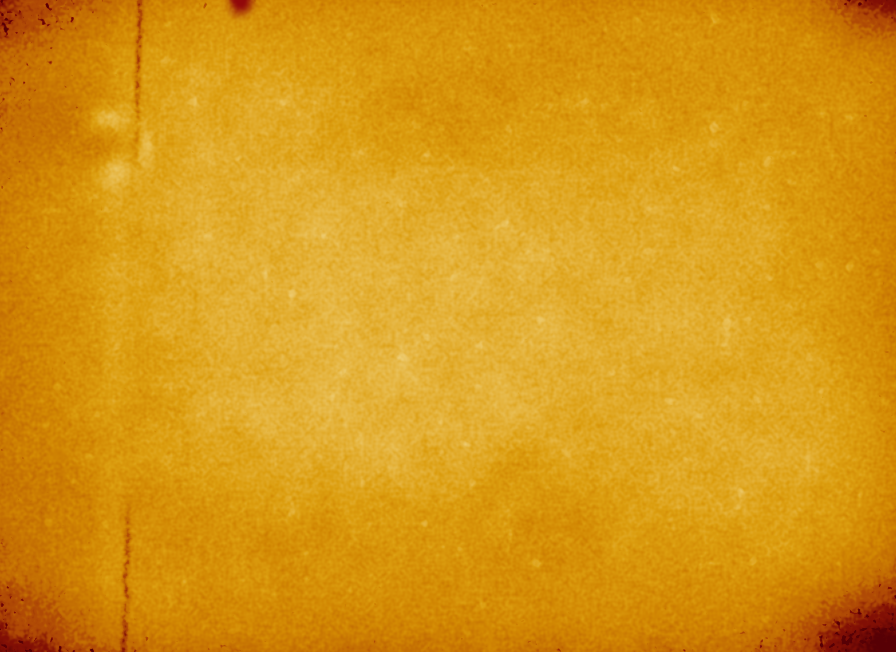
Write a WebGL 1 fragment shader that draws this texture.

```glsl
precision highp float;
// Aged amber parchment with a pale centre, worn dark edges and a vertical crease.
uniform vec2 u_resolution;

#define BASE_LEVEL 0.785
#define GLOW_GAIN 0.225
#define MOTTLE_GAIN 0.12
#define GRAIN_GAIN 0.09
#define EDGE_GAIN 0.18
#define SPECK_GAIN 0.5
#define SPECK_SCALE 75.0
#define CREASE_TOP 0.156
#define CREASE_BOTTOM 0.139

vec2 hashGradient(vec2 cell) {
  vec3 q = fract(vec3(cell.xyx) * vec3(0.1031, 0.1030, 0.0973));
  q += dot(q, q.yzx + 33.33);
  return fract((q.xx + q.yz) * q.zy) * 2.0 - 1.0;
}

float gradientNoise(vec2 p) {
  vec2 i = floor(p), f = fract(p);
  vec2 u = f * f * f * (f * (f * 6.0 - 15.0) + 10.0);
  vec2 e = vec2(0.0, 1.0);
  float low = mix(dot(hashGradient(i), f),
                  dot(hashGradient(i + e.yx), f - e.yx), u.x);
  float high = mix(dot(hashGradient(i + e.xy), f - e.xy),
                   dot(hashGradient(i + e.yy), f - e.yy), u.x);
  return 1.4 * mix(low, high, u.y);
}

float fbm(vec2 p) {
  float sum = 0.0, gain = 0.6;
  for (int k = 0; k < 5; k++) {
    sum += gain * gradientNoise(p);
    p = mat2(1.6, 1.2, -1.2, 1.6) * p + 17.3;
    gain *= 0.58;
  }
  return sum;
}

// Soft elliptical spot, 1 at its centre.
float spot(vec2 uv, vec2 centre, vec2 radius) {
  vec2 d = (uv - centre) / radius;
  return exp(-dot(d, d));
}

// Tone ramp from burnt crimson through amber to pale straw.
vec3 parchment(float t) {
  vec3 c = mix(vec3(0.34, 0.0, 0.02), vec3(0.51, 0.06, 0.02), smoothstep(0.0, 0.25, t));
  c = mix(c, vec3(0.69, 0.29, 0.02), smoothstep(0.25, 0.45, t));
  c = mix(c, vec3(0.77, 0.44, 0.01), smoothstep(0.45, 0.6, t));
  c = mix(c, vec3(0.82, 0.53, 0.01), clamp((t - 0.6) / 0.12, 0.0, 1.0));
  c = mix(c, vec3(0.86, 0.62, 0.06), clamp((t - 0.72) / 0.13, 0.0, 1.0));
  c = mix(c, vec3(0.895, 0.70, 0.23), clamp((t - 0.85) / 0.14, 0.0, 1.0));
  return mix(c, vec3(0.93, 0.80, 0.45), clamp((t - 0.99) / 0.2, 0.0, 1.0));
}

void main() {
  vec2 uv = gl_FragCoord.xy / u_resolution;
  vec2 p = vec2(uv.x * u_resolution.x / u_resolution.y, uv.y);
  float cloud = fbm(p * 4.5 + 3.1);
  float mottle = fbm(p * 15.0 + 41.0);
  float grain = gradientNoise(p * 165.0) + 0.7 * gradientNoise(p * 82.0 + 9.0);
  vec2 w = uv + 0.025 * vec2(cloud, fbm(p * 4.5 + 70.0));

  // Pale centre and its reach to the right
  float glow = spot(w, vec2(0.31, 0.57), vec2(0.16, 0.25))
             + spot(w, vec2(0.43, 0.46), vec2(0.17, 0.20))
             + spot(w, vec2(0.60, 0.53), vec2(0.16, 0.21))
             + 0.5 * spot(w, vec2(0.78, 0.65), vec2(0.09, 0.13))
             + 0.7 * spot(w, vec2(0.84, 0.35), vec2(0.13, 0.17))
             + 0.4 * spot(w, vec2(0.25, 0.83), vec2(0.08, 0.10));
  float level = BASE_LEVEL + GLOW_GAIN * (1.0 - exp(-1.5 * glow));
  level += MOTTLE_GAIN * (0.5 * cloud + 0.8 * mottle) + GRAIN_GAIN * grain;

  // Broad stains
  level -= 0.08 * spot(w, vec2(0.52, 0.82), vec2(0.10, 0.08))
         + 0.07 * spot(w, vec2(0.18, 0.44), vec2(0.04, 0.08))
         + 0.07 * spot(w, vec2(0.58, 0.29), vec2(0.035, 0.05))
         + 0.06 * spot(w, vec2(0.64, 0.16), vec2(0.06, 0.06))
         + 0.05 * spot(w, vec2(0.36, 0.21), vec2(0.19, 0.07))
         + 0.12 * spot(w, vec2(0.05, 0.81), vec2(0.07, 0.08))
         + 0.08 * spot(w, vec2(0.06, 0.20), vec2(0.06, 0.14));

  // Worn edges and burnt corners
  float edge = exp(-uv.x / 0.055) + 0.75 * exp(-(1.0 - uv.x) / 0.045)
             + 1.2 * exp(-uv.y / 0.05) + 0.6 * exp(-(1.0 - uv.y) / 0.035);
  float corner = 1.2 * spot(w, vec2(1.01, 0.0), vec2(0.11, 0.10))
               + 0.8 * spot(w, vec2(0.99, 1.01), vec2(0.07, 0.06))
               + 0.6 * spot(w, vec2(0.0), vec2(0.11, 0.10))
               + 0.5 * spot(w, vec2(0.0, 1.0), vec2(0.12, 0.09));
  level -= EDGE_GAIN * edge * (0.8 + 1.1 * mottle) + 0.5 * corner;

  // Fine dark specks crowd the worn regions, pale flecks the middle
  float wear = clamp(0.5 * edge + 0.6 * corner + 0.25 * cloud * edge
             + 0.3 * spot(uv, vec2(0.06, 0.94), vec2(0.15, 0.2)), 0.0, 1.0);
  float pit = 0.6 * gradientNoise(p * SPECK_SCALE + 23.0) + 0.5 * mottle
            + 0.65 * gradientNoise(p * SPECK_SCALE * 2.1);
  float pitLimit = mix(0.72, 0.18, wear);
  level -= SPECK_GAIN * smoothstep(pitLimit, pitLimit + 0.45, pit) * (0.25 + 0.75 * wear);
  level += 0.12 * smoothstep(0.45, 0.85, gradientNoise(p * 48.0) + 0.5 * mottle) * (1.0 - wear);

  // Vertical crease, strong near both ends, with a pale fold beside it
  float creaseX = mix(CREASE_BOTTOM, CREASE_TOP, uv.y) + 0.005 * fbm(vec2(uv.y * 30.0, 5.0));
  float ends = smoothstep(0.71, 0.88, uv.y) + 0.85 * (1.0 - smoothstep(0.16, 0.26, uv.y));
  float creaseOff = (uv.x - creaseX) / 0.0034;
  level -= (0.28 + 0.35 * pit) * ends * exp(-creaseOff * creaseOff);
  float foldOff = (uv.x - creaseX + 0.02) / 0.016;
  level += 0.05 * (1.0 - 0.6 * ends) * exp(-foldOff * foldOff);

  // Broken pale ring across the crease
  float rub = spot(w, vec2(0.124, 0.815), vec2(0.025, 0.018))
            + 0.85 * spot(w, vec2(0.162, 0.775), vec2(0.008, 0.034))
            + 0.9 * spot(w, vec2(0.126, 0.730), vec2(0.021, 0.019))
            + 0.3 * spot(w, vec2(0.213, 0.892), vec2(0.014, 0.017));
  level += 0.28 * rub * (0.85 + 0.9 * mottle);
  level -= 0.08 * spot(w, vec2(0.12, 0.773), vec2(0.03, 0.018));

  // Crimson blot at the top edge
  float blot = spot(uv + 0.008 * mottle, vec2(0.268, 1.005), vec2(0.018, 0.033));
  vec3 colour = mix(parchment(level), vec3(0.57, 0.03, 0.04), smoothstep(0.2, 0.9, blot));
  gl_FragColor = vec4(colour, 1.0);
}
```
